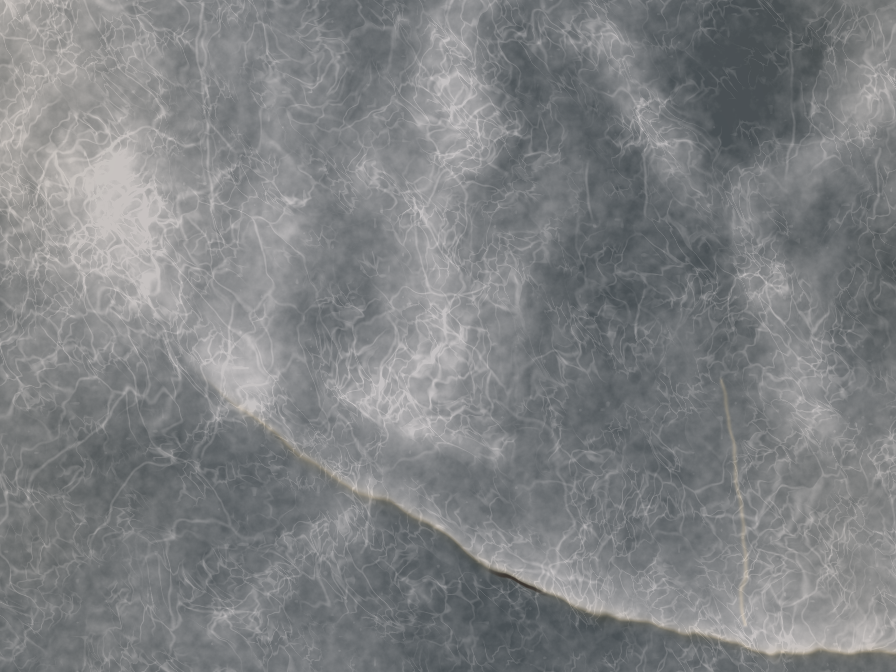
A WebGL 2 fragment shader for this texture:

```glsl
#version 300 es
precision highp float;
// Polished grey marble: smoky pale bands, fibrous webs of veins and a tan-edged seam.
uniform vec2 u_resolution;
out vec4 fragColor;

vec2 hash2(vec2 p) {
    vec3 h = fract(vec3(p.xyx) * vec3(0.1031, 0.1030, 0.0973));
    h += dot(h, h.yzx + 33.33);
    return fract((h.xx + h.yz) * h.zy);
}

float valueNoise(vec2 p) {
    vec2 i = floor(p), f = fract(p);
    f = f * f * (3.0 - 2.0 * f);
    float low = mix(hash2(i).x, hash2(i + vec2(1, 0)).x, f.x);
    float high = mix(hash2(i + vec2(0, 1)).x, hash2(i + vec2(1, 1)).x, f.x);
    return mix(low, high, f.y);
}

float fbm(vec2 p) {
    float sum = 0.0, amp = 0.5;
    for (int i = 0; i < 5; i++) {
        sum += amp * valueNoise(p);
        p = mat2(1.6, 1.2, -1.2, 1.6) * p + 7.3;
        amp *= 0.5;
    }
    return sum / 0.97;
}

// Gap between the two nearest cell centres: zero along cell borders
float cellGap(vec2 p) {
    vec2 cell = floor(p), f = fract(p);
    float first = 8.0, second = 8.0;
    for (int y = -1; y <= 1; y++)
    for (int x = -1; x <= 1; x++) {
        vec2 o = vec2(x, y);
        float d = length(o + hash2(cell + o) - f);
        second = min(second, max(first, d));
        first = min(first, d);
    }
    return second - first;
}

vec2 sineWarp(vec2 p) {
    vec2 w = vec2(0);
    float amp = 1.0;
    for (int i = 0; i < 4; i++) {
        w += amp * sin(p.yx * vec2(1.0, 1.2) + p.xy * 0.6 + w.yx + float(i) * 2.1);
        p *= 2.1;
        amp *= 0.5;
    }
    return w;
}

float segmentDistance(vec2 p, vec2 a, vec2 b) {
    vec2 pa = p - a, ba = b - a;
    return length(pa - ba * clamp(dot(pa, ba) / dot(ba, ba), 0.0, 1.0));
}

// Soft smoky streak between two points
float band(vec2 p, vec2 a, vec2 b, float width) {
    float d = segmentDistance(p, a, b) / width;
    return exp(-d * d);
}

float seamHeight(float x) {
    float u = x - 0.31;
    return 0.43 - 0.82 * u + 0.41 * u * u;
}

// Networks of veins at four scales, thinned out by patchy noise
float veinWeb(vec2 p, float density) {
    float sum = 0.0, scale = 6.0;
    for (int i = 0; i < 4; i++) {
        vec2 bent = p + 0.22 / scale * sineWarp(p * scale * 1.7 + float(i));
        float width = 0.035 + 0.004 * scale;
        float line = 1.0 - smoothstep(0.0, width, cellGap(bent * vec2(1.2, 0.85) * scale));
        float patches = valueNoise(p * scale * 0.6 + float(i) * 9.0);
        sum += line * smoothstep(0.4, 0.85, patches + density);
        scale *= 2.05;
    }
    return sum;
}

// Scattered, nearly upright hairline cracks
float hairlines(vec2 p, float width) {
    float sum = 0.0;
    for (int i = 0; i < 9; i++) {
        vec2 h = hash2(vec2(i, 17)), k = hash2(vec2(i, 43));
        vec2 top = vec2((float(i) + h.x) * 0.15, 0.55 + 0.5 * h.y);
        vec2 foot = top + vec2(0.16 * (k.x - 0.5), -0.15 - 0.25 * k.y);
        sum += 1.0 - smoothstep(0.0, width, segmentDistance(p, top, foot));
    }
    return sum;
}

void main() {
    vec2 p = gl_FragCoord.xy / u_resolution.y;
    float pixel = 1.0 / u_resolution.y;
    vec2 wobble = 0.006 * sineWarp(p * 19.0);
    vec2 q = p + wobble + 0.10 * (vec2(fbm(p * 5.0), fbm(p * 5.0 + 40.0)) - 0.5);

    // Broad tone and leaning upright streaks
    float cloud = fbm(q * 3.2 + 3.0);
    float streak = fbm(vec2((q.x - 0.22 * q.y) * 11.0, q.y * 2.5));
    float upper = smoothstep(0.25, 0.6, p.y);

    // Smoky bands
    float corner = band(q, vec2(0.0, 0.95), vec2(0.06, 0.72), 0.21);
    float smoke = corner;
    smoke += 0.8 * band(q, vec2(0.70, 1.02), vec2(0.62, 0.42), 0.055);
    smoke += 0.6 * band(q, vec2(0.64, 0.96), vec2(0.54, 0.72), 0.035);
    smoke += 0.9 * band(q, vec2(0.90, 0.93), vec2(1.13, 0.59), 0.045);
    smoke += 0.7 * band(q, vec2(1.13, 0.59), vec2(1.20, 0.40), 0.045);
    smoke += 0.6 * band(q, vec2(1.36, 0.92), vec2(1.12, 0.70), 0.045);
    smoke += 0.7 * band(q, vec2(0.16, 0.72), vec2(0.36, 0.44), 0.060);
    smoke += 0.5 * band(q, vec2(0.53, 0.24), vec2(0.32, 0.06), 0.035);
    smoke += 0.6 * band(q, vec2(0.43, 0.48), vec2(0.72, 0.36), 0.035);

    // Seam: pale above, dark slab below, tan edge and a short open crack
    vec2 s = p + wobble;
    float h = s.y - seamHeight(s.x) + 0.03 * (fbm(p * 7.0) - 0.5);
    float along = smoothstep(0.27, 0.40, s.x);
    float above = smoothstep(-0.004, 0.006, h);
    smoke += 1.1 * along * above * exp(-max(h, 0.0) / 0.065);
    float slab = smoothstep(0.48, 0.62, s.x) * (1.0 - above) * exp(min(h, 0.0) / 0.2);
    float edge = along * exp(-abs(h) / (0.004 + pixel));
    float opening = smoothstep(0.71, 0.75, s.x) * (1.0 - smoothstep(0.78, 0.82, s.x));
    float crack = opening * (1.0 - smoothstep(0.001, 0.003 + pixel, abs(h + 0.004)));
    float tanLine = band(s, vec2(1.08, 0.43), vec2(1.115, 0.08), 0.0025 + 0.5 * pixel);

    // Veins, grain and specks
    float pale = min(smoke, 1.15) * (0.35 + 1.1 * fbm(q * 15.0));
    float web = veinWeb(q, 0.22 * min(smoke, 1.0));
    float hair = hairlines(s, 0.002 + pixel) * smoothstep(0.3, 0.6, valueNoise(p * 14.0));
    float grain = fbm(p * 75.0) - 0.5;
    float speck = smoothstep(0.90, 0.98, valueNoise(p * 95.0));

    float tone = 0.27 + 0.95 * (cloud - 0.5) + 0.75 * upper * (streak - 0.5);
    tone += 0.55 * pale + 0.24 * web + 0.25 * hair + 0.40 * grain + 0.15 * speck;
    tone += 0.15 * edge + 0.3 * tanLine - 0.28 * slab;
    vec3 color = mix(vec3(0.35, 0.37, 0.38), vec3(0.72, 0.71, 0.71), clamp(tone, -0.15, 1.15));

    // Warm stains, cooler middle
    float sides = smoothstep(0.25, 0.7, abs(p.x - 0.68));
    float warmth = 0.7 * corner + sides * fbm(q * 4.0 + 20.0) - 0.25;
    color += vec3(0.014, 0.004, -0.014) * warmth;
    color += vec3(0.03, 0.0, -0.06) * min(edge + 0.7 * tanLine, 1.0);
    color = mix(color, vec3(0.20, 0.17, 0.15), 0.8 * crack);
    fragColor = vec4(color, 1.0);
}
```
